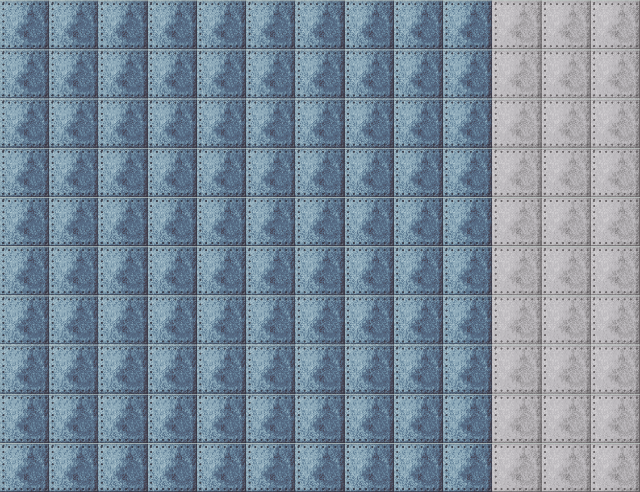
Reproduce this pattern procedurally as a Shadertoy shader.

```glsl
// Riveted square metal plates, weathered blue on the left and bare grey on the right.

const vec2 PLATES = vec2(13.0, 10.0);
const float BLUE_COLUMNS = 10.0;
const float RIVETS_PER_SIDE = 8.0;
const float RIVET_RADIUS = 0.021;

float hash(vec2 p) {
    return fract(sin(dot(p, vec2(127.1, 311.7))) * 43758.5453);
}

float noise(vec2 p) {
    vec2 i = floor(p), f = fract(p);
    f = f * f * (3.0 - 2.0 * f);
    return mix(mix(hash(i), hash(i + vec2(1, 0)), f.x),
               mix(hash(i + vec2(0, 1)), hash(i + vec2(1, 1)), f.x), f.y);
}

float fbm(vec2 p) {
    float sum = 0.0, amplitude = 0.5;
    for (int i = 0; i < 4; i++) {
        sum += amplitude * noise(p);
        p = p * 2.03 + 7.1;
        amplitude *= 0.5;
    }
    return sum / 0.9375;
}

// Soft elliptical stain, 1 at its centre.
float stain(vec2 p, vec2 center, vec2 radius) {
    vec2 d = (p - center) / radius;
    return exp(-dot(d, d));
}

// Coverage of a line with the given centre and half width.
float line(float x, float center, float halfWidth, float aa) {
    return clamp(0.5 + 0.5 * (halfWidth - abs(x - center)) / aa, 0.0, 1.0);
}

float disc(float d, float radius, float aa) {
    return 1.0 - smoothstep(radius - aa, radius + aa, d);
}

// Rivet coverage along all four edges; the right-hand row is worn and faint.
float rivets(vec2 p, float aa) {
    vec2 along = (fract(p * RIVETS_PER_SIDE) - 0.5) / RIVETS_PER_SIDE;
    float left = length(vec2(p.x - 0.07, along.y));
    float right = length(vec2(p.x - 0.94, along.y));
    float ends = min(length(vec2(along.x, p.y - 0.915)), length(vec2(along.x, p.y - 0.06)));
    return max(disc(min(left, ends), RIVET_RADIUS, aa), 0.4 * disc(right, RIVET_RADIUS, aa));
}

// Brightness of the worn surface, from 0 for grime to 1 for bare sheen.
float plateTone(vec2 p) {
    float tone = 0.76 - 0.36 * smoothstep(0.1, 0.85, p.x) + 0.06 * (p.y - 0.5);
    tone += 0.28 * (fbm(p * vec2(6.0, 3.5) + 3.0) - 0.5);
    // Fine brushed streaks and grit.
    tone += 0.20 * (noise(p * vec2(38.0, 17.0)) - 0.5);
    tone += 0.42 * (noise(p * vec2(61.0, 47.0) + 19.0) - 0.5);
    // Stains broken up by the grain.
    float broken = 0.6 + 0.8 * noise(p * 27.0 + 53.0);
    tone -= 0.22 * broken * stain(p, vec2(0.50, 0.37), vec2(0.16, 0.13));
    tone -= 0.20 * broken * stain(p, vec2(0.63, 0.74), vec2(0.08, 0.16));
    // Ragged grime gathers at the right and lower edges.
    float ragged = 0.09 * (fbm(p * 13.0 + 31.0) - 0.5);
    tone -= 0.30 * smoothstep(0.87, 0.98, p.x + ragged);
    tone -= 0.20 * smoothstep(0.11, 0.01, p.y + ragged);
    return clamp(tone, 0.0, 1.0);
}

vec3 bluePaint(float tone) {
    vec3 color = mix(vec3(0.28, 0.27, 0.33), vec3(0.33, 0.41, 0.51), smoothstep(0.05, 0.34, tone));
    color = mix(color, vec3(0.40, 0.52, 0.61), smoothstep(0.34, 0.56, tone));
    color = mix(color, vec3(0.56, 0.67, 0.73), smoothstep(0.50, 0.76, tone));
    return mix(color, vec3(0.68, 0.77, 0.81), smoothstep(0.76, 1.0, tone));
}

vec3 greyMetal(float tone) {
    vec3 color = mix(vec3(0.50, 0.49, 0.50), vec3(0.63, 0.62, 0.63), smoothstep(0.0, 0.28, tone));
    color = mix(color, vec3(0.74, 0.73, 0.745), smoothstep(0.22, 0.60, tone));
    return mix(color, vec3(0.82, 0.81, 0.82), smoothstep(0.60, 1.0, tone));
}

void mainImage(out vec4 fragColor, in vec2 fragCoord) {
    vec2 grid = fragCoord / iResolution.xy * PLATES;
    vec2 p = fract(grid);
    float aa = 0.5 * PLATES.y / iResolution.y;
    float isGrey = step(BLUE_COLUMNS, floor(grid.x));

    float tone = plateTone(p);
    vec3 color = mix(bluePaint(tone), greyMetal(tone), isGrey);
    vec3 shadow = mix(vec3(0.19, 0.19, 0.24), vec3(0.36, 0.34, 0.35), isGrey);
    vec3 sheen = mix(vec3(0.68, 0.76, 0.78), vec3(0.83, 0.82, 0.82), isGrey);

    // Rivets: a lit rim toward the lower right, then the dark head.
    color = mix(color, sheen, 0.35 * rivets(p - vec2(0.016, -0.016), aa));
    color = mix(color, shadow, 0.85 * rivets(p, aa));

    // Seams: narrow dark gaps with a thin pale plate lip beside them.
    color = mix(color, sheen, 0.45 * line(p.x, 0.018, 0.008, aa));
    color = mix(color, shadow, 0.75 * line(p.x, 0.990, 0.010, aa));
    color = mix(color, shadow, 0.65 * line(p.y, 0.010, 0.009, aa));
    color = mix(color, shadow, 0.35 * line(p.y, 0.960, 0.006, aa));
    color = mix(color, vec3(0.72, 0.76, 0.74), 0.75 * line(p.y, 0.986, 0.010, aa));

    fragColor = vec4(color, 1.0);
}
```
